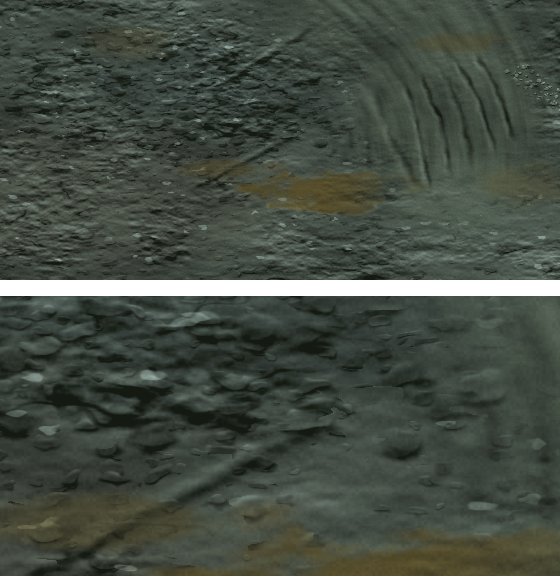
Top, the full canvas; bottom, a detail of the centre.
Give the GLSL for this texture, as a WebGL 1 fragment shader.

```glsl
precision highp float;
// Wet, stony mud seen at a slant: level fractal relief, scattered flat stones,
// ragged olive puddles and a sweep of curved ruts pressed into smoother clay.
// Positions are in canvas heights: x runs 0 to 2, y runs 0 to 1 upward.
uniform vec2 u_resolution;

float hash(vec2 p) {
  vec3 q = fract(p.xyx * vec3(0.1031, 0.1030, 0.0973));
  q += dot(q, q.yzx + 33.33);
  return fract((q.x + q.y) * q.z);
}

float noise(vec2 p) {
  vec2 i = floor(p), f = fract(p);
  f = f * f * (3.0 - 2.0 * f);
  return mix(mix(hash(i), hash(i + vec2(1.0, 0.0)), f.x),
             mix(hash(i + vec2(0.0, 1.0)), hash(i + vec2(1.0, 1.0)), f.x), f.y);
}

float fbm(vec2 p) {
  float sum = 0.0, amp = 0.5;
  for (int i = 0; i < 4; i++) {
    sum += amp * noise(p);
    p = p * 2.03 + vec2(7.3, 3.1);
    amp *= 0.5;
  }
  return sum / 0.9375;
}

// Soft elliptical patch with a ragged outline
float patchMask(vec2 p, vec2 center, vec2 radius, float ragged, float soft) {
  float d = length((p - center) / radius) + ragged * (fbm(p * vec2(10.0, 24.0)) - 0.5);
  return 1.0 - smoothstep(1.0 - soft, 1.0 + soft, d);
}

// Height difference toward the light gives bright and dark slopes
float relief(vec2 p, vec2 scale) {
  return fbm(p * scale) - fbm((p + vec2(0.001, 0.008)) * scale);
}

// Scattered stones: x = tone change, y = coverage
vec2 stones(vec2 p, vec2 scale, float density, float seed) {
  vec2 q = p * scale, cell = floor(q), result = vec2(0.0);
  vec2 wobble = vec2(noise(q * 2.3 + seed), noise(q * 2.3 + seed + 31.0)) - 0.5;
  for (int j = -1; j <= 1; j++) {
    for (int i = -1; i <= 1; i++) {
      vec2 id = cell + vec2(float(i), float(j));
      vec2 center = id + vec2(hash(id + seed + 11.0), hash(id + seed + 23.0));
      float size = mix(0.22, 0.58, hash(id + seed + 47.0));
      vec2 local = (q - center + wobble * 0.5) / size;
      float present = step(hash(id + seed), density);
      float body = present * (1.0 - smoothstep(0.65, 1.1, length(local)));
      float shadow = present * (1.0 - smoothstep(0.4, 1.3, length(local + vec2(-0.1, 0.6))));
      float face = mix(-0.11, 0.03, hash(id + seed + 71.0)) + 0.16 * smoothstep(0.0, 0.9, local.y);
      result.x = mix(result.x, -0.17, shadow * (1.0 - body));
      result = mix(result, vec2(face, 1.0), body);
    }
  }
  return result;
}

// A bowed dark groove with a paler lip, running from top to bottom
float rut(vec2 p, vec2 top, vec2 bottom, float bow, float width) {
  float along = (top.y - p.y) / (top.y - bottom.y);
  float slope = (bottom.x - top.x) / (top.y - bottom.y);
  float path = mix(top.x, bottom.x, along) + bow * along * (1.0 - along);
  float x = (p.x - path + 0.03 * (fbm(p * 17.0) - 0.5)) / (width * sqrt(1.0 + slope * slope));
  float ends = smoothstep(-0.06, 0.12, along) * (1.0 - smoothstep(0.88, 1.06, along));
  float profile = 0.07 * exp(-pow(x + 2.0, 2.0)) - 0.13 * exp(-x * x);
  return ends * profile * mix(0.35, 1.3, noise(p * 27.0));
}

void main() {
  vec2 p = gl_FragCoord.xy / u_resolution.y;
  vec2 warped = p + vec2(0.0, 0.05) * (noise(p * vec2(4.0, 5.0)) - 0.5);

  // Ground regions
  float clay = max(patchMask(p, vec2(1.60, 0.60), vec2(0.36, 0.40), 0.6, 0.35),
                   0.75 * patchMask(p, vec2(1.30, 0.93), vec2(0.38, 0.22), 0.7, 0.5));
  float stony = patchMask(p, vec2(0.72, 0.66), vec2(0.60, 0.22), 1.6, 0.4);
  float gravel = patchMask(p, vec2(1.95, 0.67 + 0.7 * (1.95 - p.x)), vec2(0.14, 0.05), 1.2, 0.3);
  float pale = patchMask(p, vec2(1.65, 0.16), vec2(0.75, 0.20), 1.4, 0.6);
  float warm = patchMask(p, vec2(0.30, 0.30), vec2(0.75, 0.30), 0.9, 0.5);

  // Broad tone, lit relief and broken level cracks
  float tone = 0.29 + 0.20 * (fbm(p * vec2(3.0, 5.0)) - 0.5) + 0.03 * clay - 0.02 * stony + 0.05 * pale;
  float rough = mix(1.0, 0.25, clay) * mix(0.45, 1.4, smoothstep(0.3, 0.7, noise(p * vec2(5.0, 9.0))));
  tone += rough * (0.42 * relief(warped, vec2(9.0, 27.0)) + 0.32 * relief(p + 5.0, vec2(25.0, 55.0)));
  float crack = 1.0 - smoothstep(0.0, 0.028, abs(fbm(warped * vec2(4.0, 13.0) + 3.0) - 0.5));
  tone -= 0.10 * rough * crack * smoothstep(0.4, 0.65, noise(p * vec2(14.0, 25.0)));

  // Arcs around the clay, its ruts, its bank and the slanting rivulets
  vec2 arm = p - vec2(0.9, 0.42);
  float sweep = fbm(vec2(length(arm) * 36.0, atan(arm.y, arm.x) * 4.0)) - 0.5;
  tone += 0.15 * sweep * smoothstep(1.0, 1.3, p.x) * smoothstep(0.28, 0.5, p.y);
  for (int i = 0; i < 5; i++) {
    float n = float(i);
    vec2 top = vec2(1.445 + 0.064 * n, 0.71 + 0.024 * n);
    tone += rut(p, top, vec2(1.53 + 0.078 * n, 0.32 + 0.045 * n), 0.08, 0.008);
    tone += 0.35 * rut(p, vec2(1.08 + 0.08 * n, 1.05), top, 0.06, 0.010);
  }
  tone += 0.7 * rut(p, vec2(1.34, 0.68), vec2(1.52, 0.31), -0.08, 0.012);
  tone += rut(p, vec2(1.04, 0.51), vec2(0.68, 0.32), 0.04, 0.008);
  tone += rut(p, vec2(1.12, 0.90), vec2(0.78, 0.68), 0.0, 0.010);

  // Ragged puddles flatten the relief; the main one has a pale lower rim
  float basin = patchMask(p, vec2(1.20, 0.31), vec2(0.25, 0.06), 1.8, 0.3);
  float puddle = basin * (1.0 - 0.6 * smoothstep(1.15, 1.4, p.x));
  puddle = max(puddle, 0.5 * patchMask(p, vec2(0.82, 0.40), vec2(0.13, 0.025), 1.8, 0.4));
  puddle = max(puddle, 0.3 * patchMask(p, vec2(0.47, 0.84), vec2(0.14, 0.06), 1.6, 0.5));
  puddle = max(puddle, 0.4 * patchMask(p, vec2(1.66, 0.85), vec2(0.14, 0.03), 1.6, 0.5));
  puddle = max(puddle, 0.3 * patchMask(p, vec2(1.88, 0.34), vec2(0.15, 0.06), 1.6, 0.5));
  tone = mix(tone, 0.285, 0.65 * puddle);
  tone += 0.5 * basin * (1.0 - basin) * (1.0 - smoothstep(0.26, 0.29, p.y)) * noise(p * 45.0);

  // Stones in two sizes, pale gravel and sparse glints
  float bare = (1.0 - clay) * (1.0 - puddle);
  vec2 large = stones(warped, vec2(17.0, 38.0), 0.08 + 0.55 * stony, 3.0);
  vec2 small = stones(p, vec2(36.0, 72.0), 0.16 + 0.3 * stony, 91.0);
  tone += bare * (large.x + 0.7 * small.x * (1.0 - large.y));
  vec2 grit = stones(p, vec2(55.0, 80.0), 0.6, 160.0);
  tone += gravel * (grit.x + 0.16 * grit.y);
  tone += bare * 0.2 * stones(p, vec2(30.0, 70.0), 0.03 + 0.02 * stony, 230.0).y;
  tone = clamp(tone + 0.025 * (hash(floor(p * 256.0)) - 0.5), 0.10, 0.68);

  // Tint the tone by ground, depth and water
  vec3 tint = mix(vec3(0.865, 1.0, 0.89), vec3(0.86, 1.0, 0.80), 0.4 * clay);
  tint = mix(tint, vec3(0.83, 1.0, 0.95), 0.5 * stony * bare);
  tint = mix(tint, vec3(0.94, 1.0, 0.87), 0.6 * warm);
  tint = mix(vec3(0.79, 1.0, 0.72), tint, smoothstep(0.11, 0.23, tone));
  tint = mix(tint, vec3(0.88, 1.0, 0.95), smoothstep(0.36, 0.5, tone));
  tint = mix(tint, vec3(1.12, 0.98, 0.50), 0.85 * puddle);
  gl_FragColor = vec4(tone * tint, 1.0);
}
```
